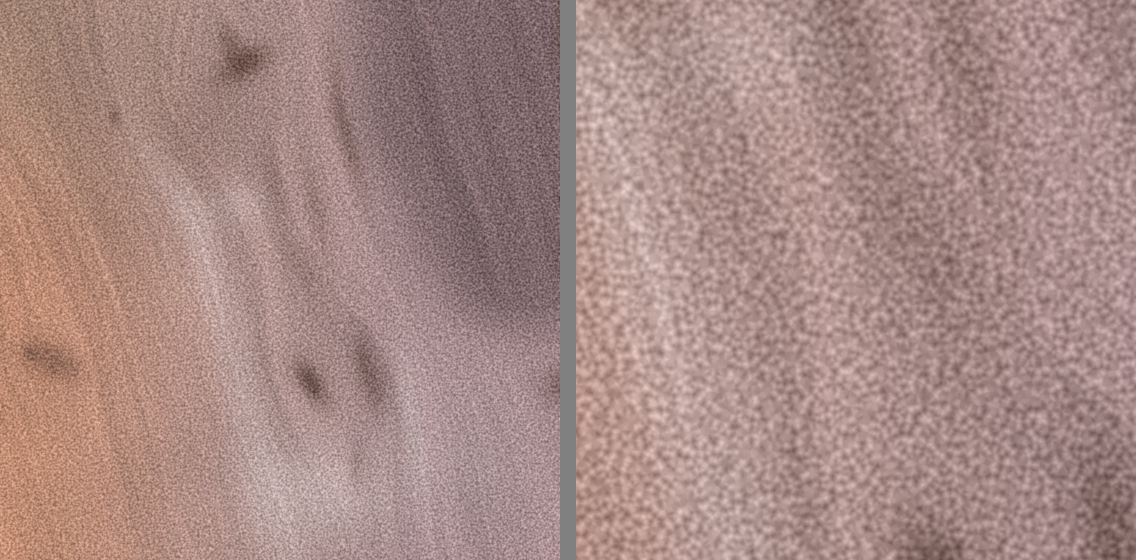
Left, the full canvas; right, a detail of the centre.
Write a Shadertoy shader that draws this texture.

```glsl
// Weathered wood: slanted grain lines flow around several soft dark knots.
// Layered sines and stretched cells draw the grain, gaussian smudges the knots
// and stains, and fine cellular noise the speckle over a warm-to-mauve gradient.

const float SLANT = 0.34;
const vec3 ORANGE = vec3(0.760, 0.555, 0.455);
const vec3 TAN    = vec3(0.635, 0.515, 0.455);
const vec3 ROSE   = vec3(0.655, 0.545, 0.530);
const vec3 MAUVE  = vec3(0.665, 0.555, 0.570);
const vec3 PALE   = vec3(0.745, 0.675, 0.670);
const vec3 BROWN  = vec3(0.330, 0.235, 0.205);
const vec3 SHADE  = vec3(0.745, 0.735, 0.740);

vec2 hash2(vec2 p) {
    vec3 q = fract(vec3(p.xyx) * vec3(0.1031, 0.1030, 0.0973));
    q += dot(q, q.yzx + 33.33);
    return fract((q.xx + q.yz) * q.zy);
}

// Distance to the nearest scattered point, in cell units
float cellular(vec2 p) {
    vec2 cell = floor(p), f = fract(p);
    float nearest = 4.0;
    for (int j = -1; j <= 1; j++)
    for (int i = -1; i <= 1; i++) {
        vec2 o = vec2(i, j);
        vec2 d = o + hash2(cell + o) - f;
        nearest = min(nearest, dot(d, d));
    }
    return sqrt(nearest);
}

// Two opposed cell layers give balanced, worm-like specks
float speckle(vec2 p, float freq) {
    vec2 turned = mat2(0.8, 0.6, -0.6, 0.8) * p;
    return cellular(turned * freq + 71.0) - cellular(p * freq * 1.07 + 13.0);
}

// Soft irregular wobble from layered sines
vec2 wobble(vec2 p, float freq) {
    vec2 sum = vec2(0.0);
    float amp = 0.5;
    for (int i = 0; i < 4; i++) {
        sum += amp * sin(freq * p.yx + 2.1 * sum.yx + vec2(1.3, 4.1) * float(i + 1));
        p = mat2(0.8, 0.6, -0.6, 0.8) * p;
        freq *= 1.8;
        amp *= 0.55;
    }
    return sum;
}

// Slanted elliptical gaussian
float smudge(vec2 p, vec2 centre, vec2 radius, float slant) {
    vec2 d = p - centre;
    d.x += slant * d.y;
    d /= radius;
    return exp(-dot(d, d));
}

// Pushes the grain coordinate sideways around a knot
float deflect(vec2 p, vec2 centre, vec2 radius) {
    vec2 d = p - centre;
    return -1.1 * (d.x + SLANT * d.y) * smudge(p, centre, radius, 0.2);
}

// Irregular lines along the grain, about -1 to 1
float grainLines(float across, float along) {
    float sum = 0.0, freq = 40.0, amp = 0.40;
    for (int i = 0; i < 5; i++) {
        float k = float(i);
        float phase = 1.9 * sin(0.43 * freq * across + 2.0 * along + k * 2.3);
        float fade = 0.6 + 0.4 * sin(6.0 * along + 0.21 * freq * across + k * 1.7);
        sum += amp * fade * sin(freq * across + phase + k * 4.7);
        freq *= 1.83;
        amp *= 0.85;
    }
    return sum;
}

// Long fibres: cells stretched along the grain
float fibres(float across, float along) {
    return 0.5 - cellular(vec2(across * 62.0, along * 3.5) + 9.0);
}

float knotDarkness(vec2 p) {
    float k = 0.72 * smudge(p, vec2(0.435, 0.883), vec2(0.040, 0.033), -0.5);
    k += 0.40 * smudge(p, vec2(0.405, 0.925), vec2(0.022, 0.030), 0.3);
    k += 0.75 * smudge(p, vec2(0.556, 0.318), vec2(0.024, 0.036), 0.4);
    k += 0.45 * smudge(p, vec2(0.650, 0.360), vec2(0.020, 0.050), 0.1);
    k += 0.30 * smudge(p, vec2(0.675, 0.310), vec2(0.025, 0.045), 0.0);
    k += 0.45 * smudge(p, vec2(0.095, 0.352), vec2(0.046, 0.034), 0.5);
    k += 0.35 * smudge(p, vec2(0.055, 0.366), vec2(0.010, 0.010), 0.0);
    k += 0.40 * smudge(p, vec2(0.210, 0.797), vec2(0.011, 0.014), 0.0);
    k += 0.50 * smudge(p, vec2(1.010, 0.315), vec2(0.035, 0.035), 0.0);
    k += 0.60 * smudge(p, vec2(1.010, 0.960), vec2(0.025, 0.060), 0.0);
    return k;
}

float stainDarkness(vec2 p) {
    float s = 0.28 * smudge(p, vec2(0.490, 0.660), vec2(0.022, 0.085), 0.15);
    s += 0.24 * smudge(p, vec2(0.560, 0.640), vec2(0.016, 0.090), 0.2);
    s += 0.34 * smudge(p, vec2(0.620, 0.770), vec2(0.016, 0.120), 0.2);
    s += 0.22 * smudge(p, vec2(0.535, 0.525), vec2(0.030, 0.050), 0.5);
    s += 0.18 * smudge(p, vec2(0.400, 0.790), vec2(0.110, 0.110), -0.4);
    s += 0.20 * smudge(p, vec2(0.635, 0.180), vec2(0.014, 0.050), 0.0);
    return s;
}

void mainImage(out vec4 fragColor, in vec2 fragCoord) {
    vec2 uv = fragCoord / iResolution.xy;
    vec2 p = uv + 0.008 * wobble(uv, 16.0);
    float down = 1.0 - p.y;

    // Grain coordinate, bent around the knots
    float across = p.x + SLANT * p.y + 0.012 * sin(9.0 * p.y + 3.0 * p.x);
    across += deflect(p, vec2(0.410, 0.860), vec2(0.120, 0.150));
    across += deflect(p, vec2(0.600, 0.325), vec2(0.130, 0.170));
    across += deflect(p, vec2(0.095, 0.350), vec2(0.065, 0.070));
    float lines = grainLines(across, p.y) + 0.9 * fibres(across, p.y);

    // Warm left side, tan above, cool right side
    vec3 warm = mix(ORANGE, TAN, smoothstep(0.45, 1.0, uv.y + 0.4 * uv.x));
    vec3 col = mix(warm, ROSE, smoothstep(0.0, 0.52, uv.x));
    col = mix(col, MAUVE, smoothstep(0.45, 0.85, uv.x));

    // Pale bands and the bleached patch
    float bandX = 0.14 + 0.42 * down + 0.04 * sin(6.0 * down - 1.2);
    float band = exp(-pow((p.x - bandX) / 0.04, 2.0)) * smoothstep(0.15, 0.4, down);
    float pale = 0.45 * band * (0.75 + 0.6 * lines);
    pale += 0.70 * smudge(p, vec2(0.575, 0.120), vec2(0.130, 0.095), 0.2);
    pale += 0.50 * smudge(p, vec2(0.735, 0.240), vec2(0.022, 0.140), 0.1);
    pale += 0.40 * smudge(p, vec2(0.420, 0.630), vec2(0.060, 0.035), -0.4);
    pale += 0.35 * smudge(p, vec2(0.850, 0.180), vec2(0.130, 0.160), 0.2);
    col = mix(col, PALE, clamp(pale, 0.0, 0.9));

    // Shaded upper right, bounded by a ragged grain edge
    float edge = p.x - 0.58 - 0.67 * down * down + 0.03 * lines;
    float above = p.y + 0.12 * (0.9 - p.x) + 0.02 * lines;
    float shaded = smoothstep(-0.04, 0.13, edge) * smoothstep(0.33, 0.47, above);
    col *= mix(vec3(1.0), SHADE, shaded);

    // Grain, stains, knots and speckle
    float patches = 0.85 + 0.4 * wobble(uv + 0.4, 6.0).x;
    col *= 1.0 + 0.085 * lines * patches + 0.045 * wobble(uv, 8.0).y;
    col = mix(col, BROWN, clamp(stainDarkness(p) * (1.0 + 0.5 * lines), 0.0, 0.6));
    col = mix(col, BROWN, clamp(knotDarkness(p), 0.0, 0.85));
    col += 0.19 * speckle(uv, 190.0);

    fragColor = vec4(clamp(col, 0.0, 1.0), 1.0);
}
```
